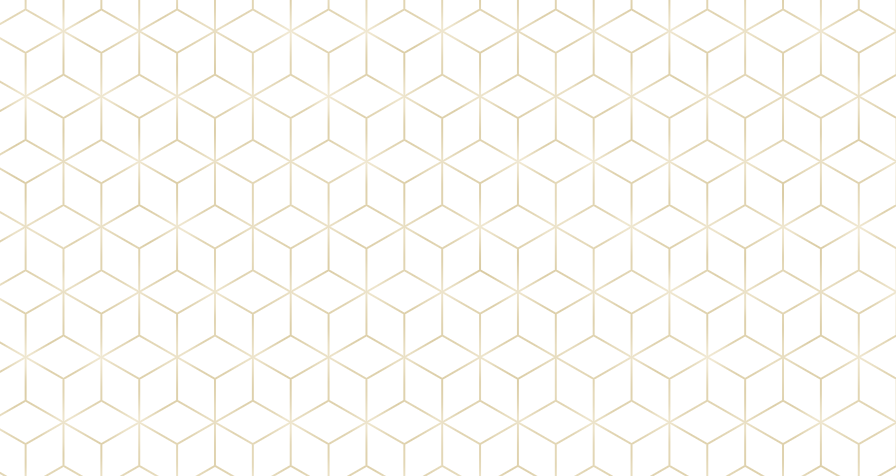
Reproduce this pattern procedurally as a Shadertoy shader.

```glsl
// Tumbling-cube lattice of fine gold lines on white. A triangular grid of
// six-armed stars is repeated with mod; folding each hexagonal cell gives the
// distance to its spokes, and smooth noise varies the gold along the lines.

const float SQRT3 = 1.7320508;
const vec2 REPEATS = vec2(11.83, 7.30);     // stars across, star rows down
const vec2 STAR_ANCHOR = vec2(0.0286, 0.7976);
const float HALF_WIDTH = 0.013;             // in star spacings

const vec3 PAPER = vec3(1.0);
const vec3 PALE_GOLD = vec3(0.95, 0.92, 0.84);
const vec3 DEEP_GOLD = vec3(0.84, 0.78, 0.61);

float hash(vec2 p) {
    return fract(sin(dot(p, vec2(127.1, 311.7))) * 43758.5453);
}

float valueNoise(vec2 p) {
    vec2 cell = floor(p);
    vec2 f = fract(p);
    f = f * f * (3.0 - 2.0 * f);
    float low = mix(hash(cell), hash(cell + vec2(1.0, 0.0)), f.x);
    float high = mix(hash(cell + vec2(0.0, 1.0)), hash(cell + vec2(1.0)), f.x);
    return mix(low, high, f.y);
}

// Offset from the nearest star of a triangular grid with unit spacing
vec2 offsetFromStar(vec2 p) {
    vec2 period = vec2(1.0, SQRT3);
    vec2 a = mod(p + 0.5 * period, period) - 0.5 * period;
    vec2 b = mod(p, period) - 0.5 * period;
    return dot(a, a) < dot(b, b) ? a : b;
}

// Distance to the six spokes: two vertical, four at thirty degrees
float spokeDistance(vec2 offset) {
    vec2 q = abs(offset);
    return min(q.x, abs(dot(q, vec2(-0.5, 0.5 * SQRT3))));
}

float lineCoverage(float dist, float halfWidth, float pixel) {
    return clamp((halfWidth - dist) / pixel + 0.5, 0.0, 1.0)
         * min(1.0, 2.0 * halfWidth / pixel);
}

// Gold deepens away from the star centres and shimmers with the noise
vec3 goldTone(vec2 p, float radius) {
    float shimmer = valueNoise(p * 2.3) * 0.6 + valueNoise(p * 6.1 + 17.0) * 0.4;
    float depth = smoothstep(0.0, 0.45, radius);
    return mix(PALE_GOLD, DEEP_GOLD, 0.2 + 0.45 * depth + 0.5 * (shimmer - 0.5));
}

void mainImage(out vec4 fragColor, in vec2 fragCoord) {
    // Canvas to star spacings
    vec2 uv = fragCoord / iResolution.xy;
    vec2 p = (uv - STAR_ANCHOR) * REPEATS * vec2(1.0, 0.5 * SQRT3);
    float pixel = REPEATS.x / iResolution.x;

    // Lines over paper
    vec2 offset = offsetFromStar(p);
    float line = lineCoverage(spokeDistance(offset), HALF_WIDTH, pixel);
    vec3 color = mix(PAPER, goldTone(p, length(offset)), line);
    fragColor = vec4(color, 1.0);
}
```
